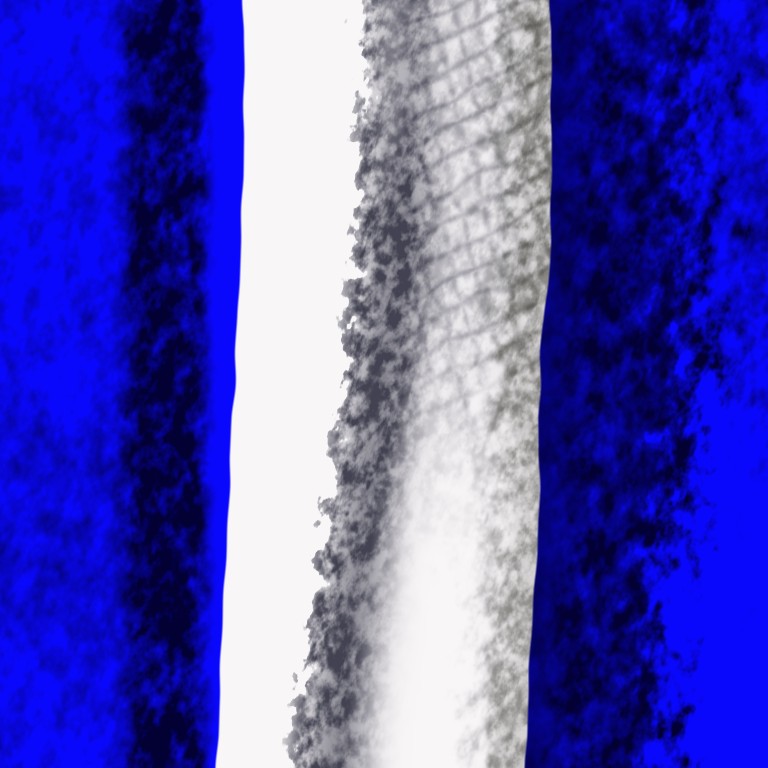
Reproduce this background procedurally as a WebGL 2 fragment shader.

```glsl
#version 300 es
precision highp float;

uniform vec2 u_resolution;
out vec4 fragColor;

float hash(vec2 p) {
    return fract(sin(dot(p, vec2(127.1, 311.7))) * 43758.5453);
}

float noise(vec2 p) {
    vec2 i = floor(p), f = fract(p);
    f = f * f * (3.0 - 2.0 * f);
    return mix(mix(hash(i), hash(i + vec2(1, 0)), f.x),
               mix(hash(i + vec2(0, 1)), hash(i + vec2(1, 1)), f.x), f.y);
}

// Slanted fibres: three octaves stretched along one direction
float grain(vec2 p) {
    p = vec2(p.x - 0.3 * p.y, p.y + 0.3 * p.x) * vec2(1.3, 0.85);
    float sum = 0.0, weight = 0.5;
    for (int i = 0; i < 3; i++) {
        sum += weight * noise(p);
        p = p * 2.03 + 17.3;
        weight *= 0.55;
    }
    return sum / 0.926;
}

float bell(float x, float width) {
    return exp(-x * x / (width * width));
}

// Soft dark line once per unit of x
float lineAt(float x, float width) {
    return bell(abs(fract(x) - 0.5), width);
}

// Blue cloth: shade is 0 in deep folds and 1 in full light
vec3 cloth(vec2 p, float rightEdge) {
    float coarse = grain(p * 38.0);
    float fine = grain(p * 85.0 + 40.0);
    float mottle = coarse * 0.65 + fine * 0.35 - 0.5;
    float shade;
    if (p.x < 0.5) {
        float fold = smoothstep(0.14, 0.19, p.x) * (1.0 - smoothstep(0.25, 0.285, p.x));
        float haze = 0.2 * bell(p.y - 0.32, 0.17) + 0.06;
        haze *= 1.0 - smoothstep(0.22, 0.28, p.x);
        float calm = 1.0 - smoothstep(0.265, 0.29, p.x);
        shade = 1.02 - 0.68 * fold - haze + 1.9 * mottle * calm * (0.55 + 0.5 * fold);
    } else {
        float border = 0.865 + 0.04 * smoothstep(0.25, 0.5, p.y);
        float lit = smoothstep(border - 0.045, border + 0.035, p.x + 0.2 * mottle);
        lit *= 1.0 - 0.48 * smoothstep(0.35, 0.75, p.y);
        float rim = smoothstep(0.0, 0.07, p.x - rightEdge);
        float topGlow = 0.12 * smoothstep(0.75, 1.0, p.y) * rim;
        float calm = 1.0 - 0.85 * lit * (1.0 - smoothstep(0.3, 0.5, p.y));
        shade = 0.36 + 0.68 * lit + topGlow + 1.5 * mottle * calm * (0.35 + 0.65 * rim);
    }
    shade = clamp(shade, 0.1, 1.0);
    return mix(vec3(0.01, 0.0, 0.2), vec3(0.04, 0.03, 0.99), (shade - 0.1) / 0.9);
}

// Pale strip: plain on the left, a dark seam, then netting
vec3 strip(vec2 p, float rightEdge) {
    float seamEdge = 0.368 + 0.099 * smoothstep(-0.25, 0.85, p.y);
    float coarse = grain(p * 48.0 + 9.0);
    float fine = grain(p * 95.0 + 71.0);
    float fibre = smoothstep(0.28, 0.72, 0.5 * (coarse + fine));
    float ragged = p.x - seamEdge + 0.05 * (coarse - 0.5) + 0.025 * (fine - 0.5);
    float inside = smoothstep(-0.002, 0.004, ragged);

    // Seam fading toward the top
    float seam = bell(p.x - seamEdge - 0.055, 0.042);
    seam *= 1.0 - 0.35 * smoothstep(0.7, 0.9, p.y);
    float fringe = bell(p.x - seamEdge - 0.01, 0.022);

    // Netting covers the upper part and a ragged lower right margin
    float margin = smoothstep(-0.1, -0.02, p.x - rightEdge + 0.07 * (coarse - 0.5));
    float cover = max(smoothstep(0.22, 0.6, p.y + 0.15 * (coarse - 0.5)), margin);
    cover *= smoothstep(0.04, 0.09, p.x - seamEdge);
    vec2 q = p + 0.014 * (vec2(noise(p * 24.0), noise(p * 24.0 + 31.0)) - 0.5);
    float net = max(lineAt((q.y - 0.5 * q.x) * 25.0, 0.14),
                    0.75 * lineAt((q.x + 0.3 * q.y) * 30.0, 0.16));
    net *= smoothstep(0.3, 0.65, p.y);

    float dark = seam * (0.55 + 0.5 * fibre) + fringe * fibre * 0.65;
    dark += cover * (0.05 + 0.25 * net + 0.38 * fibre * (0.5 + 0.6 * margin) + 0.16 * margin);
    dark = clamp(dark * inside, 0.0, 1.0);
    vec3 ink = mix(vec3(0.26, 0.26, 0.32), vec3(0.29, 0.29, 0.27), margin);
    return mix(vec3(0.975, 0.965, 0.97), ink, dark);
}

void main() {
    vec2 p = gl_FragCoord.xy / u_resolution;
    float wobble = 0.004 * (noise(vec2(p.y * 22.0, 3.0)) - 0.5);
    float leftEdge = 0.279 + 0.038 * smoothstep(-0.2, 0.9, p.y) + wobble;
    float rightEdge = 0.685 + 0.018 * smoothstep(0.0, 0.4, p.y)
                    + 0.014 * smoothstep(0.5, 0.7, p.y) + wobble;

    float soft = 0.0018;
    float mask = smoothstep(-soft, soft, p.x - leftEdge)
               * smoothstep(-soft, soft, rightEdge - p.x);
    vec3 color = mix(cloth(p, rightEdge), strip(p, rightEdge), mask);
    fragColor = vec4(color, 1.0);
}
```
